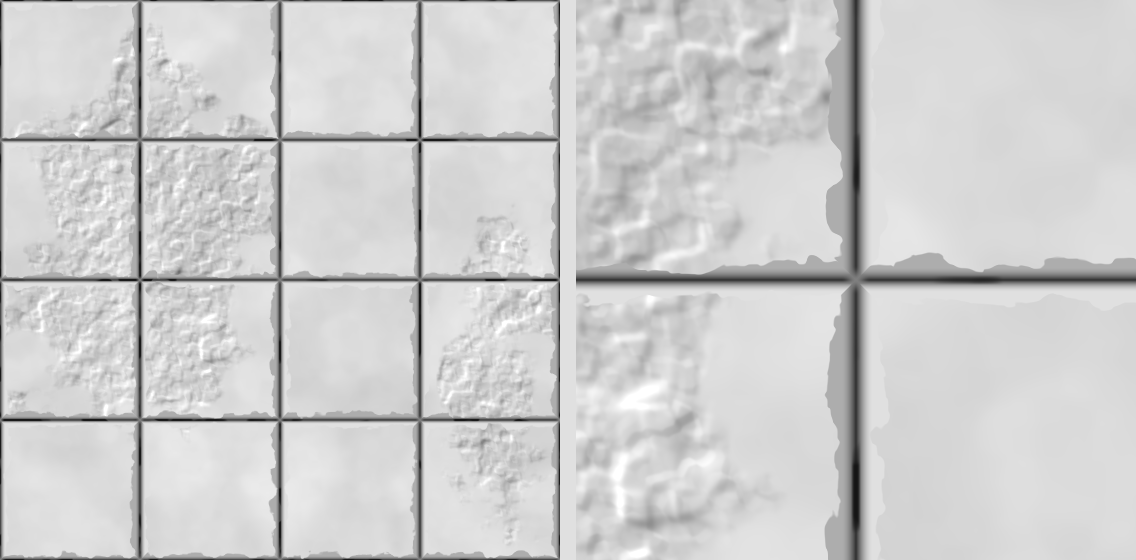
Left: the whole. Right: its middle third, enlarged.
A Shadertoy shader for this texture:

```glsl
const float TILES = 4.0;
const float FACE = 0.862;
const float GROUT = 0.18;
const float LIT_RIM = 0.88;
const float SHADED_RIM = 0.68;

vec3 hash3(vec2 cell) {
    vec3 p = fract(cell.xyx * vec3(0.1031, 0.1030, 0.0973));
    p += dot(p, p.yxz + 33.33);
    return fract((p.xxy + p.yzz) * p.zyx);
}

// Smooth cellular noise: random cell values blended by distance, wrapping after n cells
float cellNoise(vec2 uv, float n) {
    vec2 p = uv * n;
    vec2 base = floor(p);
    float total = 0.0, weights = 0.0;
    for (int y = -1; y <= 1; y++) {
        for (int x = -1; x <= 1; x++) {
            vec2 cell = base + vec2(x, y);
            vec3 rnd = hash3(mod(cell, n) + n);
            vec2 delta = cell + 0.15 + 0.7 * rnd.xy - p;
            float w = exp(-8.0 * dot(delta, delta));
            total += w * rnd.z;
            weights += w;
        }
    }
    return total / weights;
}

float layeredNoise(vec2 uv, float n, int octaves) {
    float sum = 0.0, amp = 0.5, norm = 0.0;
    for (int i = 0; i < octaves; i++) {
        sum += amp * cellNoise(uv, n);
        norm += amp;
        amp *= 0.5;
        n *= 2.0;
    }
    return sum / norm;
}

// Signed depth inside an ellipse on the wrapping canvas
float patchDepth(vec2 uv, vec2 center, vec2 radii) {
    vec2 delta = fract(uv - center + 0.5) - 0.5;
    return (1.0 - length(delta / radii)) * min(radii.x, radii.y);
}

float roughMask(vec2 uv) {
    float large = patchDepth(uv, vec2(0.25, 0.57), vec2(0.20, 0.33));
    float small = patchDepth(uv, vec2(0.90, 0.31), vec2(0.10, 0.20));
    float ragged = 0.22 * (layeredNoise(uv, 10.0, 4) - 0.5);
    return smoothstep(-0.012, 0.025, max(large, small) + ragged);
}

// Shading of stone lit from the upper left
float relief(vec2 uv, float n, float reach) {
    return layeredNoise(uv, n, 3) - layeredNoise(uv + vec2(-reach, reach), n, 3);
}

// Rounded slope rising from the grout, ending at a chipped border
float bevel(float d, float slope, float width, float rim, float face, float aa) {
    float rest = 1.0 - clamp(d / slope, 0.0, 1.0);
    float shade = mix(rim, GROUT, rest * rest);
    return mix(shade, face, smoothstep(-aa, aa, d - width));
}

void mainImage(out vec4 fragColor, in vec2 fragCoord) {
    vec2 uv = fragCoord / iResolution.xy;
    vec2 q = fract(uv * TILES);
    vec2 id = floor(uv * TILES);
    float aa = TILES / iResolution.y;

    // Tile face: cloudy tone and rough worn patches
    float face = FACE + 0.02 * (hash3(id + 7.0).x - 0.5);
    face += 0.15 * (layeredNoise(uv, 7.0, 4) - 0.5);
    float rough = -0.045 + 0.75 * relief(uv, 28.0, 0.004);
    face += rough * roughMask(uv);

    // Four bevels: left and top lit, right and bottom shaded
    float chip = 0.075 * (layeredNoise(uv, 36.0, 3) - 0.5);
    vec2 d = min(q, 1.0 - q);
    float sideX = q.x < 0.5
        ? bevel(d.x, 0.042, 0.055 + chip, LIT_RIM, face, aa)
        : bevel(d.x, 0.036, 0.048 + chip, SHADED_RIM, face, aa);
    float sideY = q.y > 0.5
        ? bevel(d.y, 0.030, 0.044 + chip, LIT_RIM, face, aa)
        : bevel(d.y, 0.032, 0.038 + chip, SHADED_RIM, face, aa);
    float tone = mix(sideX, sideY, smoothstep(-aa, aa, d.x - d.y));

    // Dark blotches along the grout, lighter where the lines cross
    float seam = min(d.x, d.y);
    float along = max(d.x, d.y);
    float blotch = smoothstep(0.52, 0.72, layeredNoise(uv, 22.0, 2));
    tone = mix(tone, 0.06, 0.85 * blotch * (1.0 - smoothstep(0.003, 0.013, seam)));
    tone = mix(max(tone, 0.5), tone, smoothstep(0.0, 0.035, along));

    fragColor = vec4(vec3(clamp(tone, 0.0, 1.0)), 1.0);
}
```
